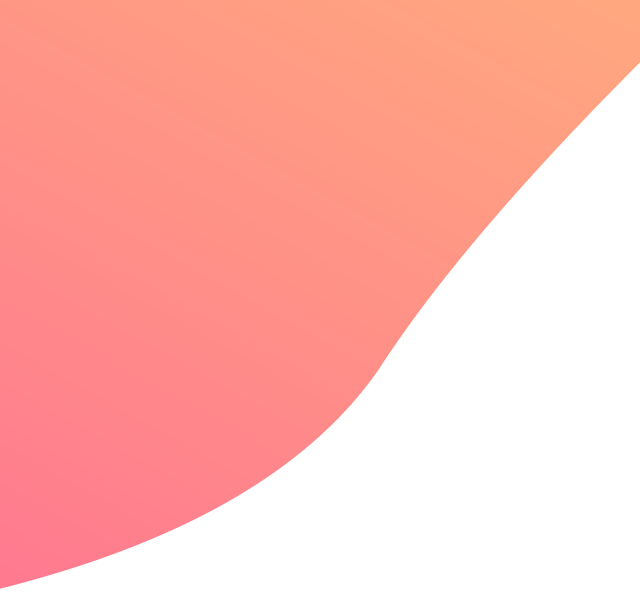
This background is drawn by a WebGL 1 fragment shader. Its source:

```glsl
precision highp float;
// A coral-to-apricot diagonal gradient fills the upper left, above white.
// Its S-shaped border is two quadratic Bezier arcs, solved for height at
// each x and antialiased by the distance to the local tangent.

uniform vec2 u_resolution;

// Height (x) and slope (y) at position x of an arc that runs left to right.
vec2 arcAt(float x, vec2 start, vec2 control, vec2 end) {
  vec2 lead = control - start;
  vec2 bend = start - 2.0 * control + end;
  float d = x - start.x;
  float t = d / (lead.x + sqrt(max(lead.x * lead.x + bend.x * d, 0.0)));
  vec2 tangent = lead + bend * t;
  return vec2(start.y + t * (2.0 * lead.y + bend.y * t), tangent.y / tangent.x);
}

void main() {
  vec2 uv = gl_FragCoord.xy / u_resolution;

  // Border: a bowl on the left, then a gentler rise to the right edge
  vec2 joint = vec2(0.5924, 0.3873);
  vec2 border = uv.x < joint.x
    ? arcAt(uv.x, vec2(0.0, 0.0221), vec2(0.4297, 0.1369), joint)
    : arcAt(uv.x, joint, vec2(0.7227, 0.6017), vec2(1.0, 0.8963));

  // Distance above the border in pixels, for a one-pixel soft edge
  float slope = border.y * u_resolution.y / u_resolution.x;
  float dist = (uv.y - border.x) * u_resolution.y / sqrt(1.0 + slope * slope);
  float coverage = clamp(dist + 0.5, 0.0, 1.0);

  // Diagonal gradient
  vec3 coral = vec3(1.0, 0.4725, 0.564);
  vec3 apricot = vec3(1.0, 0.66, 0.498);
  vec3 fill = mix(coral, apricot, dot(uv, vec2(0.37, 0.63)));

  gl_FragColor = vec4(mix(vec3(1.0), fill, coverage), 1.0);
}
```
